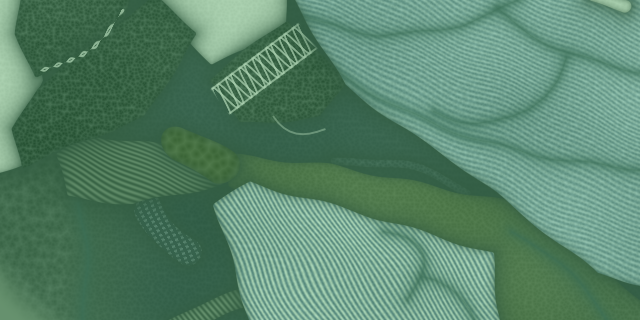
Write a Shadertoy shader that draws this texture.

```glsl
// A heap of folded clothes: denim, striped twill, olive cotton and knit cuffs in green haze.
const vec3 SHADOW = vec3(.20, .365, .26);
const vec3 GREEN = vec3(.235, .405, .285);
const vec3 NAVY = vec3(.215, .39, .305);
const vec3 OLIVE = vec3(.31, .475, .29);
const vec3 CREAM = vec3(.67, .82, .69);
const vec3 PALE = vec3(.64, .81, .69);
const vec3 DENIM = vec3(.55, .735, .655);
const vec3 INDIGO = vec3(.36, .56, .51);
const vec3 MIST = vec3(.40, .57, .43);
const float TWILL = .0145; // spacing of the ribs
const float KNIT = 95.;    // knit cells per canvas height

vec2 hash2(vec2 c) {
    return fract(sin(vec2(dot(c, vec2(127, 311)), dot(c, vec2(269, 183)))) * 43758.5);
}
// Cellular noise, centred near zero
float cells(vec2 p) {
    float d = 1.;
    for (int k = 0; k < 9; k++) {
        vec2 c = floor(p) + vec2(k % 3 - 1, k / 3 - 1);
        d = min(d, length(c + hash2(c) - p));
    }
    return d - .45;
}
// Layered sines: soft rolling folds
float folds(vec2 p) {
    return .5 * sin(p.x * 4. + p.y * 7.) + .3 * sin(p.x * 9. - p.y * 6.) + .2 * sin(p.x * 7. + p.y * 19.);
}
float segment(vec2 p, vec2 a, vec2 b) {
    vec2 e = b - a;
    return length(p - a - e * clamp(dot(p - a, e) / dot(e, e), 0., 1.));
}
// Distance to a bowed line between two ends
float curve(vec2 p, vec4 ends, float bow) {
    vec2 a = ends.xy, c = ends.zw, b = (a + c) * .5 + bow * vec2(a.y - c.y, c.x - a.x), last = a;
    float d = 9.;
    for (int i = 1; i <= 8; i++) {
        float t = float(i) / 8.;
        vec2 next = mix(mix(a, b, t), mix(b, c, t), t);
        d = min(d, segment(p, last, next));
        last = next;
    }
    return d;
}
// Signed distance to a rounded six-cornered garment
float outline(vec2 p, vec4 a, vec4 b, vec4 c) {
    vec2[6] v = vec2[6](a.xy, a.zw, b.xy, b.zw, c.xy, c.zw);
    float d = 9., s = 1.;
    for (int i = 0; i < 6; i++) {
        vec2 m = v[i], n = v[(i + 5) % 6], e = n - m, w = p - m;
        d = min(d, segment(p, m, n));
        bvec3 k = bvec3(p.y >= m.y, p.y < n.y, e.x * w.y > e.y * w.x);
        if (all(k) || all(not(k))) s = -s;
    }
    return s * d - .008;
}
float ribs(vec2 p, vec2 across, float bend) {
    return .5 + .5 * sin(6.2832 * (dot(p, across) + bend * folds(p)) / TWILL);
}
// Lays a cloth with a cast shadow and a rounded rim
void lay(inout vec3 col, float d, vec3 cloth) {
    float soft = .7 / iResolution.y;
    col = mix(col, SHADOW, .65 * exp(-max(d, 0.) / .03));
    cloth = mix(cloth, SHADOW, .45 * exp(min(d, 0.) / .012));
    col = mix(col, cloth, smoothstep(soft, -soft, d));
}
void crease(inout vec3 cloth, float d) {
    cloth = mix(cloth, SHADOW + vec3(.03, .07, .08), .7 * exp(-d / .017));
}
void thread(inout vec3 col, float d, float strength) {
    col = mix(col, CREAM, strength * smoothstep(.005, .001, d));
}

void mainImage(out vec4 fragColor, in vec2 fragCoord) {
    vec2 uv = fragCoord / iResolution.xy * vec2(2, 1);
    vec2 p = uv + .006 * sin(uv.yx * 23.);
    float fold = .025 * folds(p), knit = cells(uv * KNIT), fuzz = cells(uv * 38.);

    // Dark cloth underneath, misty corner, pocket
    vec3 col = mix(GREEN, NAVY, smoothstep(.2, .6, p.x)) + fold + .035 * knit;
    col += .07 * (fuzz + .3) * smoothstep(.28, .18, p.x);
    col = mix(col, MIST, smoothstep(.24, .05, p.x + p.y));
    crease(col, curve(p, vec4(.25, .36, .25, -.05), .1));
    float dashes = step(.5, fract(p.x * 45. + p.y * 20.));
    lay(col, curve(p, vec4(.47, .34, .58, .22), -.2) - .045, NAVY + .13 * dashes * ribs(p, vec2(-.4, .9), .01));
    lay(col, curve(p, vec4(.54, -.03, .8, .07), .1) - .03, mix(GREEN, MIST, ribs(p, vec2(.8, .6), .01)));

    // Striped sleeve, navy cord, olive trousers
    lay(col, outline(p, vec4(.18, .51, .28, .57), vec4(.57, .53, .69, .43), vec4(.42, .37, .22, .39)),
        mix(GREEN, MIST, .9 * ribs(p, vec2(.4, .92), .02)) + fold);
    lay(col, curve(p, vec4(1.04, .49, 1.46, .4), .18) - .012, NAVY + .05 + .1 * knit);
    vec3 cloth = mix(OLIVE, GREEN, .5 * smoothstep(1.4, 2.1, p.x)) + fold + .05 * knit;
    crease(cloth, curve(p, vec4(1.6, .27, 1.92, -.05), .19));
    lay(col, outline(p, vec4(.7, .51, 1.03, .475), vec4(1.6, .36, 2.15, -.05), vec4(1.5, -.05, .72, .42)), cloth);
    lay(col, curve(p, vec4(.56, .55, .69, .48), .1) - .055, OLIVE - .035 + .1 * fuzz);

    // Pale striped trousers
    cloth = mix(INDIGO, PALE, ribs(p, vec2(.85, .5), .022)) + fold + .07 * knit;
    crease(cloth, curve(p, vec4(1.2, .28, 1.28, .06), .7));
    crease(cloth, curve(p, vec4(1.32, .13, 1.49, -.03), .4));
    lay(col, outline(p, vec4(.68, .36, .78, .42), vec4(1.12, .33, 1.53, .2), vec4(1.56, -.05, .8, -.05)), cloth);

    // Cream knitwear and dark cuffs
    vec3 wool = CREAM + fold + .04 * knit;
    vec3 dark = GREEN - .015 + fold + .12 * knit + .04 * fuzz;
    lay(col, outline(p, vec4(-.05, 1.05, .08, 1.05), vec4(.12, .75, .06, .62), vec4(.07, .5, -.05, .45)), wool);
    lay(col, outline(p, vec4(.4, 1.05, .88, 1.05), vec4(.89, .93, .8, .86), vec4(.66, .81, .56, .93)), wool);
    lay(col, outline(p, vec4(.07, 1.05, .4, 1.05), vec4(.38, .93, .2, .8), vec4(.11, .77, .06, .9)), dark);
    lay(col, outline(p, vec4(.05, .6, .12, .72), vec4(.48, 1, .61, .9), vec4(.45, .64, .07, .49)), dark);
    lay(col, outline(p, vec4(.66, .75, .9, .93), vec4(1, .82, 1.07, .74), vec4(1, .64, .76, .62)), dark);
    thread(col, abs(curve(p, vec4(.12, .78, .38, .97), -.28) - .004 * sin(p.x * 150.)), .75);
    thread(col, curve(p, vec4(.86, .64, 1.02, .59), -.36), .45);

    // Looped stitch across the cuff
    vec2 q = mat2(.8, -.6, .6, .8) * (uv - vec2(.825, .785));
    float inside = smoothstep(.175, .165, abs(q.x));
    for (float i = 0.; i < 2.; i++) {
        float a = q.x * 120. + i * 2.4;
        thread(col, abs(q.y - .047 * sin(a)) / length(vec2(1, 5.6 * cos(a))), .75 * inside);
    }
    thread(col, abs(abs(q.y) - .047), .7 * inside);

    // Blue jeans with long folds
    cloth = mix(INDIGO, DENIM, .22 + .66 * ribs(p, vec2(.42, .91), .025)) + 1.6 * fold + .08 * knit;
    crease(cloth, curve(p, vec4(1.02, .79, 2.05, .47), -.14));
    crease(cloth, curve(p, vec4(1.36, .65, 1.77, .82), -.5));
    crease(cloth, curve(p, vec4(1.55, .97, 2.05, .77), -.15));
    crease(cloth, curve(p, vec4(.92, .96, 1.62, 1), -.25));
    lay(col, outline(p, vec4(.9, 1.05, 1.08, .74), vec4(1.56, .4, 1.87, .15), vec4(2.05, .11, 2.05, 1.05)), cloth);
    lay(col, segment(p, vec2(1.85, 1.01), vec2(1.95, .985)) - .02, wool);

    fragColor = vec4(col, 1);
}
```
